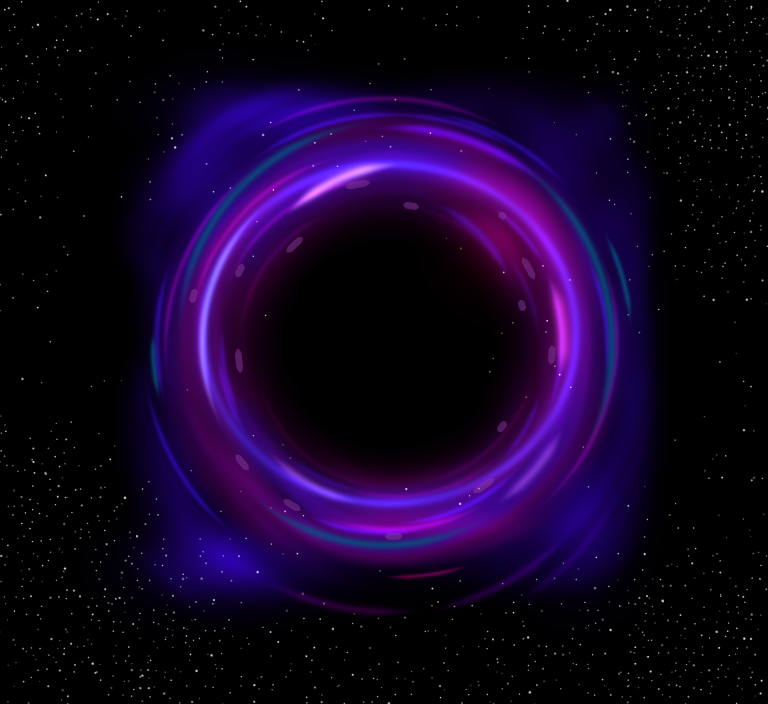
Reproduce this background procedurally as a Shadertoy shader.

```glsl
const float PI = 3.14159;

float hash(vec3 p) {
    p = fract(p * vec3(0.1031, 0.103, 0.0973));
    p += dot(p, p.yzx + 33.33);
    return fract((p.x + p.y) * p.z);
}

float noise(vec3 p) {
    vec3 i = floor(p), f = fract(p);
    f = f * f * (3.0 - 2.0 * f);
    vec2 o = vec2(0, 1);
    vec4 low = vec4(hash(i), hash(i + o.yxx), hash(i + o.xyx), hash(i + o.yyx));
    vec4 high = vec4(hash(i + o.xxy), hash(i + o.yxy), hash(i + o.xyy), hash(i + o.yyy));
    vec4 m = mix(low, high, f.z);
    return mix(mix(m.x, m.y, f.x), mix(m.z, m.w, f.x), f.y);
}

float glow(vec2 p, vec2 center, vec2 size) {
    vec2 d = (p - center) / size;
    return exp(-dot(d, d));
}

// Tapered stroke in polar space; slope lets it spiral
float arc(vec2 polar, float angle, float span, float radius, float slope, float width) {
    float turn = mod(polar.y - angle + PI, 2.0 * PI) - PI;
    float taper = 1.0 - smoothstep(span * 0.35, span, abs(turn));
    float d = (polar.x - radius - slope * turn) / (width * (0.4 + 0.6 * taper));
    return taper * exp(-d * d);
}

// Tiny stars, one candidate per cell
float stars(vec2 p, float cells, float density) {
    vec2 id = floor(p * cells);
    float seed = hash(vec3(id + 100.0, cells));
    vec2 spot = vec2(hash(vec3(id + 50.0, 3)), hash(vec3(id + 50.0, 9))) * 0.7 + 0.15;
    float d = length(fract(p * cells) - spot) / cells;
    float size = mix(0.0005, 0.0014, pow(hash(vec3(id + 70.0, 5)), 4.0));
    float px = 1.0 / iResolution.y;
    return step(seed, density) * (1.0 - smoothstep(size - px * 0.5, size + px, d))
         * mix(0.25, 0.9, hash(vec3(id + 20.0, 7)));
}

void mainImage(out vec4 fragColor, in vec2 fragCoord) {
    vec2 p = (fragCoord - 0.5 * iResolution.xy) / iResolution.y;
    vec2 q = p - vec2(0.008, 0.011);
    float r = length(q);
    vec2 dir = q / max(r, 0.001);
    vec2 polar = vec2(r, atan(q.y, q.x));

    // Circular streaks, seamless around the centre
    float warp = noise(vec3(dir * 1.6 + 9.0, r * 4.0));
    float broad = noise(vec3(dir * 1.5 + 5.0, r * 30.0 + warp * 3.0));
    float fine = noise(vec3(dir * 2.2 + 15.0, r * 85.0 + warp * 5.0));
    float streak = broad * 0.65 + fine * 0.35;

    // Squarish blue haze, brighter toward the diagonals
    float box = pow(dot(q * q, q * q), 0.25);
    float cloud = noise(vec3(q * 13.0 + 30.0, 2.0));
    float haze = smoothstep(0.25, 0.31, r) * (1.0 - smoothstep(0.325, 0.392, box + (cloud - 0.5) * 0.035));
    haze *= 0.3 + 0.6 * abs(sin(2.0 * polar.y)) * cloud + 0.3 * streak;
    haze *= 1.0 - 0.9 * glow(q, vec2(0.03, -0.36), vec2(0.19, 0.06));
    vec3 col = vec3(0.09, 0.0, 0.32) * haze;
    float plumes = glow(q, vec2(-0.15, 0.335), vec2(0.12, 0.035))
                 + 0.6 * glow(q, vec2(-0.25, 0.25), vec2(0.06, 0.09))
                 + glow(q, vec2(-0.24, -0.315), vec2(0.1, 0.05))
                 + 0.7 * glow(q, vec2(0.27, -0.26), vec2(0.06, 0.08))
                 + 0.5 * glow(q, vec2(0.35, 0.0), vec2(0.025, 0.17))
                 + 0.35 * glow(q, vec2(0.3, 0.32), vec2(0.04, 0.035));
    col += vec3(0.13, 0.01, 0.5) * plumes * (0.45 + 0.6 * streak);

    // Violet and magenta disc around the dark core
    float disc = smoothstep(0.17, 0.27, r) * (1.0 - smoothstep(0.29, 0.345, r + (broad - 0.5) * 0.04));
    float magenta = smoothstep(0.35, 0.7, noise(vec3(dir * 1.3 + 40.0, r * 22.0)));
    vec3 discColor = mix(vec3(0.23, 0.02, 0.56), vec3(0.36, 0.01, 0.4), magenta);
    col = mix(col, discColor * (0.3 + 1.05 * streak), disc * 0.9);
    col += vec3(0.1, 0.0, 0.09) * smoothstep(0.14, 0.2, r) * (1.0 - smoothstep(0.2, 0.27, r)) * (0.4 + broad);
    col += vec3(0.16, 0.0, 0.06) * glow(q, vec2(0.165, 0.15), vec2(0.07));
    col += vec3(0.25, 0.0, 0.14) * glow(q, vec2(0.02, -0.257), vec2(0.13, 0.022));

    // Slightly flattened luminous ring
    float ring = length((q - vec2(0.0, 0.015)) * vec2(1.0, 1.1)) - 0.265;
    float ringLight = 0.35 + 0.65 * noise(vec3(dir * 2.5 + 60.0, 1.0));
    col += vec3(0.1, 0.13, 0.5) * ringLight * exp(-ring * ring / 0.00005);
    col += vec3(0.1, 0.02, 0.22) * exp(-ring * ring / 0.0006);

    // Scattered thin arcs
    for (float i = 0.0; i < 26.0; i++) {
        float pick = hash(vec3(i, 4.0, 8.0));
        float radius = mix(0.19, 0.35, hash(vec3(i, 17.0, 2.0)));
        float line = arc(polar, i * 2.4, 0.2 + 0.5 * pick, radius, 0.02 * (pick - 0.5), 0.004);
        vec3 tint = mix(vec3(0.12, 0.04, 0.5), vec3(0.3, 0.01, 0.28), step(0.55, pick));
        col += tint * line * 0.7 * smoothstep(0.16, 0.27, radius);
    }

    // Broad teal sweeps
    float teal = arc(polar, 0.24, 0.8, 0.316, 0.0, 0.006)
               + arc(polar, 0.28, 0.22, 0.344, 0.0, 0.004)
               + arc(polar, 2.36, 0.75, 0.307, -0.012, 0.006)
               + arc(polar, 4.6, 0.68, 0.286, -0.006, 0.006)
               + arc(polar, 3.23, 0.16, 0.336, 0.0, 0.004);
    col = mix(col, vec3(0.02, 0.33, 0.5), min(teal, 1.0) * 0.75);

    // Pale highlights, violet crest and faint outer trails
    col += vec3(0.6, 0.5, 0.58) * arc(polar, 1.88, 0.38, 0.245, -0.029, 0.007);
    col += vec3(0.2, 0.32, 0.42) * arc(polar, 2.95, 0.7, 0.266, 0.0, 0.005);
    col += vec3(0.4, 0.15, 0.3) * arc(polar, 0.1, 0.32, 0.246, 0.0, 0.009);
    col += vec3(0.25, 0.16, 0.25) * arc(polar, 5.57, 0.28, 0.273, 0.0, 0.007);
    col += vec3(0.22, 0.15, 0.2) * arc(polar, 4.2, 0.35, 0.229, 0.0, 0.006);
    col += vec3(0.2, 0.02, 0.55) * arc(polar, 1.22, 0.45, 0.311, -0.012, 0.007);
    col += vec3(0.07, 0.03, 0.3) * arc(polar, 0.88, 0.4, 0.202, 0.02, 0.006);
    col += vec3(0.35, 0.0, 0.2) * arc(polar, 4.87, 0.2, 0.332, 0.01, 0.003);
    col += vec3(0.15, 0.0, 0.18) * arc(polar, 4.53, 0.32, 0.38, 0.0, 0.006);
    col += vec3(0.12, 0.0, 0.2) * arc(polar, 5.16, 0.32, 0.377, -0.02, 0.006);
    col += vec3(0.06, 0.0, 0.12) * arc(polar, 5.42, 0.28, 0.4, -0.04, 0.006);

    // Translucent flecks drifting along the disc
    for (float i = 0.0; i < 15.0; i++) {
        float size = hash(vec3(i, 31.0, 6.0));
        float radius = mix(0.19, 0.3, hash(vec3(i, 12.0, 22.0)));
        float fleck = arc(polar, i * 2.4 + 0.5, 0.03 + 0.09 * size, radius, 0.0, 0.005);
        col = mix(col, vec3(0.55, 0.25, 0.65), smoothstep(0.25, 0.55, fleck) * 0.45);
    }

    // Star field gathered into patches, sparse over the disc
    float patches = smoothstep(0.3, 0.75, noise(vec3(p * 4.5 + 20.0, 6.0)));
    float open = mix(0.12, 1.0, smoothstep(0.33, 0.5, r)) * smoothstep(0.12, 0.2, r);
    float density = open * (0.03 + 0.3 * patches + 0.25 * smoothstep(0.45, 0.7, r));
    float sky = stars(p, 85.0, density) + stars(p + 3.7, 47.0, density * 0.5);
    col += vec3(0.95, 0.93, 0.88) * sky;

    fragColor = vec4(min(col, 1.0), 1.0);
}
```
